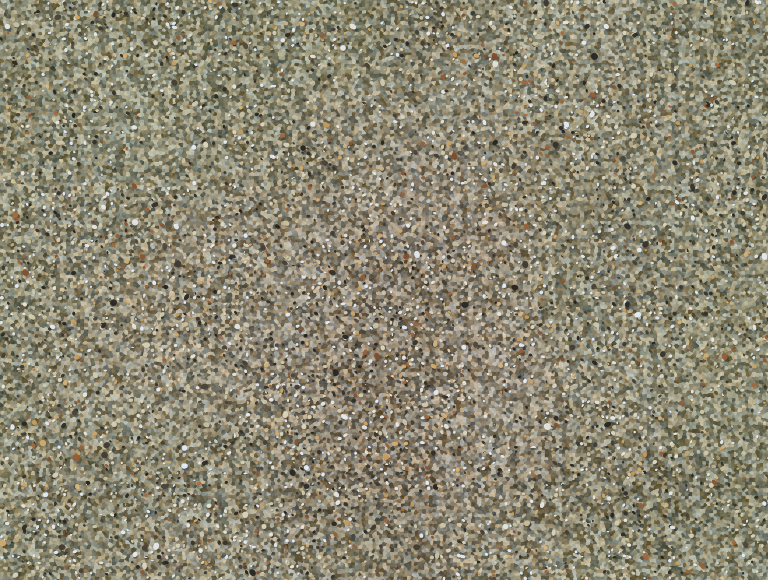
This texture is drawn by a Shadertoy shader. Its source:

```glsl
float hash(vec2 p) {
    return fract(sin(dot(p, vec2(127.1, 311.7))) * 43758.5453);
}

vec2 hash2(vec2 p) {
    return vec2(hash(p), hash(p + 57.3));
}

float valueNoise(vec2 p) {
    vec2 cell = floor(p), f = fract(p);
    f = f * f * (3.0 - 2.0 * f);
    return mix(mix(hash(cell), hash(cell + vec2(1, 0)), f.x),
               mix(hash(cell + vec2(0, 1)), hash(cell + vec2(1, 1)), f.x), f.y);
}

float fbm(vec2 p) {
    float sum = 0.0, amplitude = 0.5;
    for (int i = 0; i < 4; i++) {
        sum += amplitude * valueNoise(p);
        p = mat2(1.6, 1.2, -1.2, 1.6) * p + 7.3;
        amplitude *= 0.5;
    }
    return sum / 0.9375;
}

// Packed fine sand: softly blended cells, rgb offset around zero
vec3 fineSand(vec2 p) {
    vec2 home = floor(p);
    vec3 sum = vec3(0);
    float total = 0.0;
    for (int y = -1; y <= 1; y++)
    for (int x = -1; x <= 1; x++) {
        vec2 cell = home + vec2(x, y);
        vec2 d = p - cell - 0.1 - 0.8 * hash2(cell);
        float weight = exp(-13.0 * dot(d, d));
        float tone = hash(cell + 19.7);
        float hue = hash(cell + 83.1) - 0.5;
        sum += weight * (0.43 * (tone - 0.5) + 0.09 * hue * vec3(1.0, 0.0, -1.2));
        total += weight;
    }
    return sum / total;
}

// Mineral colours: dark, rust, amber, cream, white and bluish quartz
vec3 mineral(float kind, float tint) {
    if (kind < 0.34) return mix(vec3(0.13, 0.13, 0.12), vec3(0.31, 0.28, 0.23), tint);
    if (kind < 0.42) return mix(vec3(0.50, 0.30, 0.18), vec3(0.67, 0.43, 0.25), tint);
    if (kind < 0.53) return mix(vec3(0.78, 0.59, 0.32), vec3(0.86, 0.72, 0.48), tint);
    if (kind < 0.72) return mix(vec3(0.77, 0.74, 0.62), vec3(0.88, 0.85, 0.75), tint);
    return mix(vec3(0.90, 0.90, 0.86), vec3(0.90, 0.93, 1.0), tint);
}

// Scattered grains, each a small tilted ellipse with a faint shadow
vec3 addGrains(vec3 color, vec2 uv, float scale, float density, vec2 radii, float seed) {
    vec2 p = uv * scale, home = floor(p);
    float soft = 0.65 * scale / iResolution.y;
    for (int y = -1; y <= 1; y++)
    for (int x = -1; x <= 1; x++) {
        vec2 cell = home + vec2(x, y), id = cell + seed;
        if (hash(id + 3.1) > density) continue;
        vec2 d = p - cell - 0.2 - 0.6 * hash2(id);
        float angle = 6.2832 * hash(id + 11.9);
        float size = hash(id + 29.3);
        float radius = mix(radii.x, radii.y, size * size);
        float stretch = mix(1.0, 1.7, hash(id + 41.7));
        mat2 turn = mat2(cos(angle), sin(angle), -sin(angle), cos(angle));
        vec2 q = turn * d * vec2(1.0, stretch);
        vec2 s = turn * (d + radius * vec2(-0.5, 0.6)) * vec2(1.0, stretch);
        float cover = 1.0 - smoothstep(radius - soft, radius + soft, length(q));
        float shadow = 1.0 - smoothstep(radius - soft, radius + soft, length(s));
        color *= 1.0 - 0.17 * shadow;
        color = mix(color, mineral(hash(id + 67.9), hash(id + 71.3)), 0.95 * cover);
    }
    return color;
}

void mainImage(out vec4 fragColor, in vec2 fragCoord) {
    vec2 uv = fragCoord / iResolution.y;
    float aspect = iResolution.x / iResolution.y;

    // Olive ground with a warmer, browner middle
    vec2 fromMiddle = (uv - vec2(0.5 * aspect, 0.42)) * vec2(0.9, 1.0);
    float warmth = 1.0 - smoothstep(0.1, 0.65, length(fromMiddle) + 0.5 * (fbm(uv * 4.0) - 0.5));
    vec3 color = mix(vec3(0.545, 0.542, 0.450), vec3(0.555, 0.517, 0.452), warmth);
    color += 0.10 * (fbm(uv * 6.0 + 31.0) - 0.5);

    // Fine sand, with a little finer grit over it
    color += fineSand(uv * 165.0);
    color += 0.10 * (valueNoise(uv * 300.0) - 0.5);

    // Coarser grains gather in loose clusters, most of all in the middle
    float cluster = smoothstep(0.25, 0.75, fbm(uv * 11.0 + 5.0));
    float density = mix(0.45, 1.2, cluster) * mix(0.8, 1.25, warmth);
    color = addGrains(color, uv, 112.0, 0.27 * density, vec2(0.24, 0.46), 13.0);
    color = addGrains(color, uv, 58.0, 0.20 * density, vec2(0.17, 0.38), 211.0);

    fragColor = vec4(clamp(color, 0.0, 1.0), 1.0);
}
```
